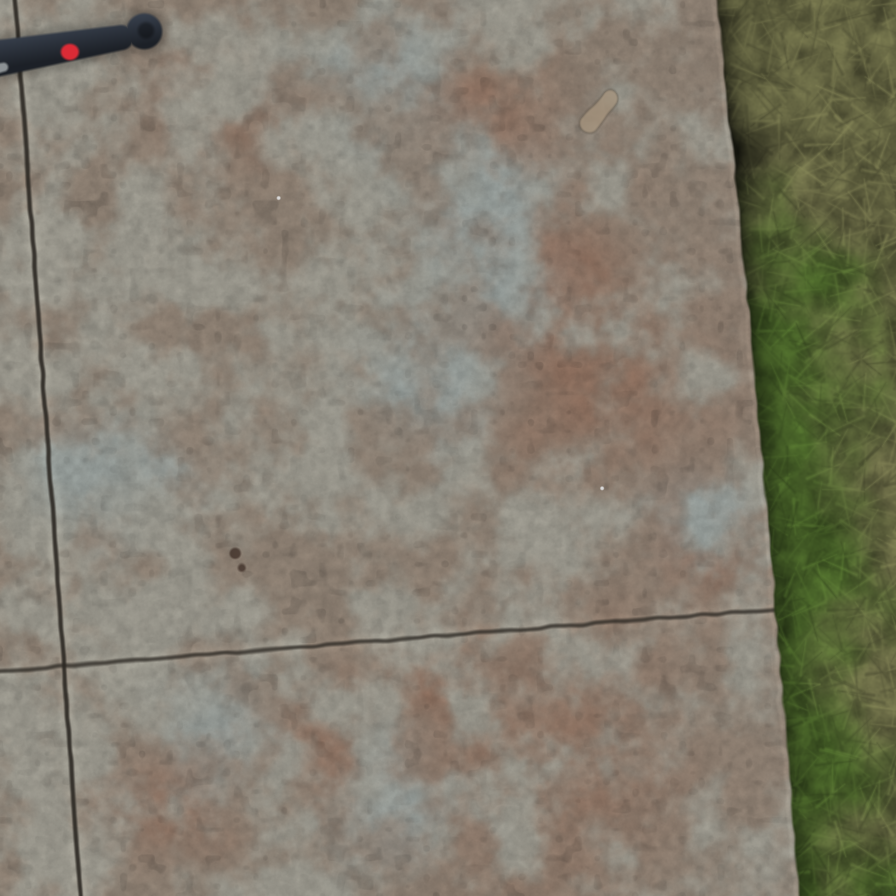
A Shadertoy shader for this texture:

```glsl
// Weathered stone paving slabs with dark joints, a lawn strip and a small dark hand tool
#define STONE_GREY vec3(0.585, 0.575, 0.535)
#define STONE_TAN vec3(0.535, 0.485, 0.435)
#define STONE_RUST vec3(0.535, 0.420, 0.355)
#define STONE_BLUE vec3(0.555, 0.600, 0.600)
#define GRASS_GREEN vec3(0.285, 0.390, 0.160)
#define GRASS_STRAW vec3(0.440, 0.415, 0.295)
#define JOINT_COLOR vec3(0.170, 0.155, 0.135)
#define TOOL_COLOR vec3(0.175, 0.200, 0.240)
#define GRAIN_SCALE 105.0
#define GRAIN_DEPTH 0.21
#define BLADE_SCALE 30.0
#define BLADE_LAYERS 6

// Stain centres in xy, radius in z
const vec3 RUST_SPOTS[9] = vec3[9](
    vec3(0.67, 0.57, 0.12), vec3(0.49, 0.24, 0.045), vec3(0.38, 0.165, 0.05),
    vec3(0.20, 0.10, 0.06), vec3(0.80, 0.38, 0.06), vec3(0.25, 0.88, 0.06),
    vec3(0.55, 0.89, 0.07), vec3(0.62, 0.72, 0.08), vec3(0.62, 0.15, 0.14));
const vec3 BLUE_SPOTS[9] = vec3[9](
    vec3(0.53, 0.66, 0.08), vec3(0.55, 0.79, 0.07), vec3(0.78, 0.42, 0.05),
    vec3(0.45, 0.09, 0.06), vec3(0.25, 0.19, 0.06), vec3(0.43, 0.91, 0.07),
    vec3(0.10, 0.47, 0.06), vec3(0.20, 0.48, 0.04), vec3(0.47, 0.55, 0.06));

float hash(vec2 p) {
    vec3 q = fract(vec3(p.xyx) * 0.1031);
    q += dot(q, q.yzx + 33.33);
    return fract((q.x + q.y) * q.z);
}

float noise(vec2 p) {
    vec2 i = floor(p), f = fract(p);
    f = f * f * (3.0 - 2.0 * f);
    return mix(mix(hash(i), hash(i + vec2(1, 0)), f.x),
               mix(hash(i + vec2(0, 1)), hash(i + vec2(1, 1)), f.x), f.y);
}

float fbm(vec2 p) {
    float sum = 0.0, amp = 0.5;
    for (int i = 0; i < 4; i++) {
        sum += amp * noise(p);
        p = mat2(0.8, 0.6, -0.6, 0.8) * p * 2.03 + 17.3;
        amp *= 0.5;
    }
    return sum / 0.9375;
}

float cover(float d, float soft) { return 1.0 - smoothstep(-soft, soft, d); }

float capsule(vec2 p, vec2 a, vec2 b, float ra, float rb) {
    float t = clamp(dot(p - a, b - a) / dot(b - a, b - a), 0.0, 1.0);
    return length(p - mix(a, b, t)) - mix(ra, rb, t);
}

float bump(vec2 p, vec3 spot) {
    vec2 d = (p - spot.xy) / spot.z;
    return exp(-dot(d, d));
}

vec3 stone(vec2 p) {
    vec2 warped = p + 0.09 * (vec2(fbm(p * 16.0), fbm(p * 16.0 + 40.0)) - 0.5);
    float mottle = fbm(p * 19.0 + 5.0);
    float rust = 0.0, blue = 0.0;
    for (int i = 0; i < 9; i++) {
        rust += bump(warped, RUST_SPOTS[i]);
        blue += bump(warped, BLUE_SPOTS[i]);
    }
    float tan_ = smoothstep(0.32, 0.68, mottle + 0.22 * (p.x - 0.42));
    vec3 col = mix(STONE_GREY, STONE_TAN, tan_);
    col = mix(col, STONE_RUST, min(rust, 1.0) * smoothstep(0.2, 0.75, mottle));
    col = mix(col, STONE_BLUE, 0.7 * min(blue, 1.0) * (1.0 - 0.5 * tan_));
    // Fine grain and small pits
    float grain = fbm(p * GRAIN_SCALE) - 0.5;
    float pits = smoothstep(0.66, 0.86, noise(p * GRAIN_SCALE * 0.9 + 9.0));
    return col * (1.0 + GRAIN_DEPTH * grain - 0.13 * pits * mottle);
}

vec3 lawn(vec2 p, float inset, float px) {
    float clumps = fbm(p * 13.0);
    float green = 1.0 - smoothstep(0.03, 0.16, inset + 0.16 * (clumps - 0.5));
    green *= 1.0 - smoothstep(0.62, 0.86, p.y + 0.2 * (clumps - 0.5));
    green = 0.2 + 0.8 * green;
    vec3 base = mix(GRASS_STRAW, GRASS_GREEN, green);
    vec3 col = base * (0.55 + 0.75 * fbm(p * 48.0));
    // Scattered blades, one per cell and layer
    for (int layer = 0; layer < BLADE_LAYERS; layer++) {
        vec2 q = p * BLADE_SCALE + float(layer) * vec2(7.37, 3.71);
        for (int k = 0; k < 9; k++) {
            vec2 cell = floor(q) + vec2(k % 3 - 1, k / 3 - 1);
            float seed = hash(cell + float(layer) * 31.0);
            float angle = 6.283 * hash(cell + 71.0 + float(layer));
            vec2 root = cell + vec2(seed, hash(cell + 13.0));
            vec2 reach = 0.6 * vec2(cos(angle), sin(angle));
            float d = capsule(q, root - reach, root + reach, 0.055, 0.01);
            col = mix(col, base * (0.65 + 0.7 * seed), 0.5 * cover(d, 0.03 + px * BLADE_SCALE));
        }
    }
    float shade = exp(-max(inset, 0.0) / 0.014) * (0.35 + 0.25 * smoothstep(0.3, 0.8, p.y));
    shade += 0.45 * bump(p, vec3(0.835, 0.83, 0.03));
    return col * (1.0 - min(shade, 0.8));
}

void mainImage(out vec4 fragColor, in vec2 fragCoord) {
    vec2 uv = fragCoord / iResolution.xy;
    float px = 1.0 / iResolution.y;
    float wobble = 0.004 * (noise(uv * 60.0) - 0.5);

    // Slab joints, with pale worn rims
    float sideJoint = abs(uv.x - (0.090 - 0.073 * uv.y) + 0.4 * wobble);
    float crossJoint = abs(uv.y - (0.251 + 0.080 * uv.x) + 0.6 * wobble);
    vec3 col = stone(uv);
    col *= 1.0 + 0.07 * cover(min(sideJoint, crossJoint) - 0.008, 0.004);
    col = mix(col, JOINT_COLOR, 0.9 * cover(sideJoint - 0.0024, px + 0.0008));
    col = mix(col, JOINT_COLOR, 0.75 * cover(crossJoint - 0.0022, px + 0.001));

    // Pale flake, dark crumbs and bright specks
    float flake = capsule(uv, vec2(0.657, 0.862), vec2(0.680, 0.890), 0.010, 0.009) + wobble;
    col = mix(col, vec3(0.65, 0.58, 0.49), 0.75 * cover(flake, 0.002));
    col *= 1.0 - 0.2 * cover(abs(flake) - 0.001, 0.002);
    float crumbs = min(length(uv - vec2(0.262, 0.382)), length(uv - vec2(0.270, 0.366))) - 0.005;
    col = mix(col, vec3(0.25, 0.19, 0.16), 0.8 * cover(crumbs + wobble, 0.002));
    float specks = min(length(uv - vec2(0.311, 0.779)), length(uv - vec2(0.672, 0.455)));
    col = mix(col, vec3(0.85), cover(specks - 0.002, px));

    // Lawn beyond the curved slab edge
    float inset = uv.x - (0.891 - 0.0725 * uv.y - 0.019 * uv.y * uv.y) + wobble;
    col *= 1.0 + 0.08 * cover(abs(inset + 0.004) - 0.002, 0.002);
    col = mix(lawn(uv, inset, px), col, cover(inset, px + 0.001));

    // Hand tool: shadow, handle, round head, metal end and red button
    float handle = capsule(uv, vec2(-0.02, 0.932), vec2(0.135, 0.958), 0.021, 0.014);
    float head = length(uv - vec2(0.161, 0.965)) - 0.020;
    float tool = min(handle, head);
    col *= 1.0 - 0.25 * cover(tool - 0.005, 0.009);
    vec3 body = TOOL_COLOR * (0.9 + 18.0 * clamp(uv.y - 0.938 - 0.17 * uv.x, -0.015, 0.02));
    body *= 1.0 - 0.35 * cover(length(uv - vec2(0.163, 0.966)) - 0.009, 0.003);
    col = mix(col, body, cover(tool, px + 0.001));
    float metal = capsule(uv, vec2(-0.01, 0.922), vec2(0.004, 0.925), 0.006, 0.005);
    col = mix(col, vec3(0.55, 0.57, 0.58), cover(metal, px + 0.001));
    float button = length((uv - vec2(0.078, 0.942)) * vec2(0.9, 1.0)) - 0.009;
    col = mix(col, vec3(0.86, 0.17, 0.21), cover(button, px + 0.001));

    fragColor = vec4(clamp(col, 0.0, 1.0), 1.0);
}
```
